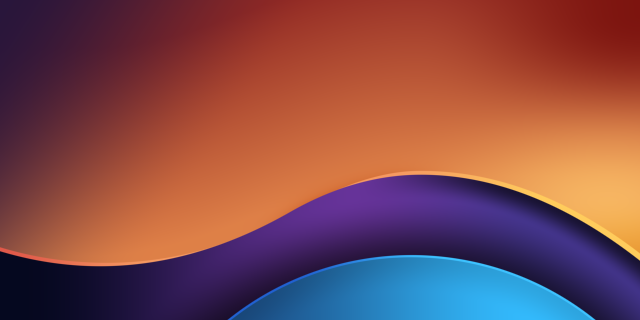
Write a Shadertoy shader that draws this background.

```glsl
// Wave: a valley parabola that meets a crest parabola (x runs 0..2, y runs 0..1)
const vec2 VALLEY = vec2(0.3125, 0.168);
const vec2 CREST = vec2(1.315, 0.454);
const float VALLEY_BEND = 0.48;
const float CREST_BEND_LEFT = 0.699;
const float CREST_BEND_RIGHT = 0.573;
const float JOIN_X = 0.907;

// Dome
const vec2 DOME_CENTER = vec2(1.286, -0.714);
const float DOME_RADIUS = 0.917;
const float DOME_RIM = 0.007;

// Sky colours
const vec3 EMBER = vec3(0.87, 0.50, 0.28);
const vec3 BRICK = vec3(0.57, 0.16, 0.14);
const vec3 DUSK = vec3(0.16, 0.085, 0.23);
const vec3 CRIMSON = vec3(0.49, 0.08, 0.06);
const vec3 AMBER = vec3(0.97, 0.72, 0.39);
const vec3 RUST = vec3(0.80, 0.37, 0.15);
const vec2 GLOW_CENTER = vec2(1.90, 0.37);
const vec2 GLOW_SIZE = vec2(0.42, 0.20);

// Wave and dome colours
const vec3 NAVY = vec3(0.02, 0.03, 0.12);
const vec3 VIOLET = vec3(0.40, 0.20, 0.60);
const vec3 INDIGO = vec3(0.27, 0.21, 0.56);
const vec3 SALMON = vec3(0.88, 0.35, 0.29);
const vec3 PEACH = vec3(0.96, 0.60, 0.38);
const vec3 GOLD = vec3(1.00, 0.80, 0.36);
const vec3 DEEP_BLUE = vec3(0.11, 0.31, 0.53);
const vec3 SKY_BLUE = vec3(0.20, 0.73, 0.99);
const vec3 RIM_BLUE = vec3(0.13, 0.38, 0.82);
const vec3 RIM_CYAN = vec3(0.24, 0.76, 1.00);

// Signed distance to the wave edge, positive above it
float waveDistance(vec2 p) {
    bool inValley = p.x < JOIN_X;
    vec2 apex = inValley ? VALLEY : CREST;
    float crestBend = p.x < CREST.x ? CREST_BEND_LEFT : CREST_BEND_RIGHT;
    float bend = inValley ? VALLEY_BEND : -crestBend;
    float dx = p.x - apex.x;
    float slope = 2.0 * bend * dx;
    return (p.y - apex.y - bend * dx * dx) / sqrt(1.0 + slope * slope);
}

vec3 skyColor(vec2 p, float edge) {
    // Warm ramp that follows the broad rise of the wave
    float height = p.y - 0.2 - 0.25 * smoothstep(0.3, 1.3, p.x);
    vec3 color = mix(EMBER, BRICK, clamp(height / 0.65, 0.0, 1.0));

    // Dark corners
    float dusk = 1.0 - smoothstep(0.0, 1.0, p.x + 0.66 * (1.0 - p.y));
    color = mix(color, DUSK, dusk);
    float corner = smoothstep(1.3, 2.0, p.x) * smoothstep(0.55, 0.95, p.y);
    color = mix(color, CRIMSON, corner);

    // Amber glow on the right, thin warm shade along the rise
    vec2 g = (p - GLOW_CENTER) / GLOW_SIZE;
    color = mix(color, AMBER, 0.95 * exp(-dot(g, g)));
    color.b -= 0.12 * smoothstep(1.6, 2.0, p.x) * (1.0 - smoothstep(0.2, 0.4, p.y));
    float rise = smoothstep(0.75, 1.0, p.x) * (1.0 - smoothstep(1.2, 1.5, p.x));
    return mix(color, RUST, 0.6 * rise * exp(-max(edge, 0.0) / 0.022));
}

vec3 rimColor(float x) {
    vec3 color = mix(SALMON, PEACH, smoothstep(0.0, 0.5, x));
    return mix(color, GOLD, smoothstep(1.2, 1.75, x));
}

float rimWidth(float x) {
    float left = 0.012 * (1.0 - smoothstep(0.2, 0.8, x));
    float right = 0.012 * smoothstep(1.0, 1.3, x) + 0.006 * smoothstep(1.3, 2.0, x);
    return left + right;
}

vec3 waveColor(vec2 p, float edge, float dome) {
    vec3 color = mix(NAVY, VIOLET, smoothstep(0.05, 1.12, p.x));
    color = mix(color, INDIGO, smoothstep(1.1, 1.7, p.x));
    // Shadows cast around the dome and under the right slope
    color *= mix(0.3, 1.0, smoothstep(-0.05, 0.19, dome));
    float slopeShade = 0.65 * smoothstep(1.1, 1.6, p.x);
    return color * (1.0 - slopeShade * (1.0 - smoothstep(0.0, 0.085, -edge)));
}

vec3 domeColor(vec2 p, float dome, float aa) {
    float light = smoothstep(0.68, 1.7, p.x);
    vec3 color = mix(DEEP_BLUE, SKY_BLUE, light);
    color *= 1.0 - 0.12 * (1.0 - smoothstep(0.0, 0.12, -dome));
    vec3 rim = mix(RIM_BLUE, RIM_CYAN, smoothstep(0.9, 1.4, p.x));
    return mix(color, rim, smoothstep(-aa, aa, dome + DOME_RIM));
}

void mainImage(out vec4 fragColor, in vec2 fragCoord) {
    vec2 p = fragCoord / iResolution.y;
    float aa = 0.75 / iResolution.y;
    float edge = waveDistance(p);
    float dome = length(p - DOME_CENTER) - DOME_RADIUS;

    // Layers from back to front
    vec3 color = skyColor(p, edge);
    float width = rimWidth(p.x);
    float rim = 1.0 - smoothstep(-aa, aa, edge - width);
    color = mix(color, rimColor(p.x), rim * smoothstep(0.0, 0.004, width));
    color = mix(waveColor(p, edge, dome), color, smoothstep(-aa, aa, edge));
    color = mix(domeColor(p, dome, aa), color, smoothstep(-aa, aa, dome));
    fragColor = vec4(color, 1.0);
}
```
